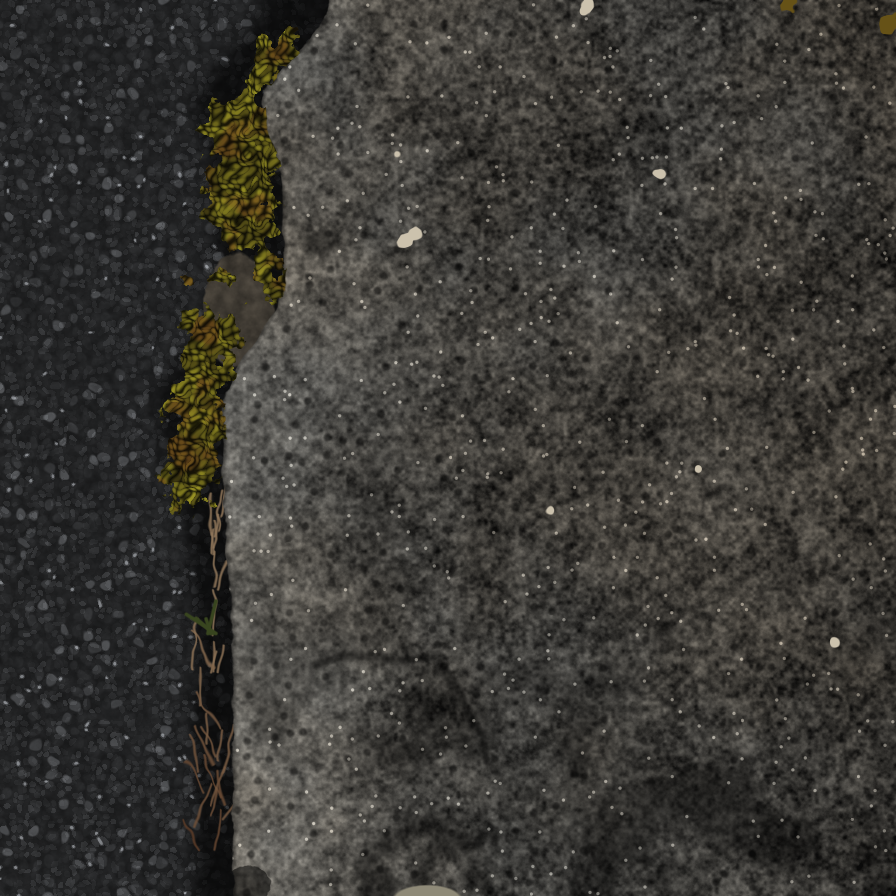
Give the GLSL for this texture, as a WebGL 1 fragment shader.

```glsl
precision highp float;
// Weathered concrete slab beside dark asphalt, with moss and dry roots in the gap.
uniform vec2 u_resolution;

float hash(vec2 p) {
  vec3 q = fract(p.xyx * 0.1031);
  q += dot(q, q.yzx + 33.33);
  return fract((q.x + q.y) * q.z);
}

vec2 hash2(vec2 p) { return vec2(hash(p), hash(p + 57.3)); }

float noise(vec2 p) {
  vec2 i = floor(p), f = fract(p), e = vec2(1, 0);
  f = f * f * (3.0 - 2.0 * f);
  return mix(mix(hash(i), hash(i + e), f.x), mix(hash(i + e.yx), hash(i + e.xx), f.x), f.y);
}

float fbm(vec2 p) {
  float sum = 0.0, amp = 0.53;
  for (int i = 0; i < 4; i++) {
    sum += amp * noise(p);
    p = mat2(1.6, 1.2, -1.2, 1.6) * p + 7.1;
    amp *= 0.5;
  }
  return sum;
}

// Nearest scattered cell: x = distance, y = random id
vec2 cells(vec2 p) {
  vec2 best = vec2(9, 0);
  for (int y = -1; y <= 1; y++)
    for (int x = -1; x <= 1; x++) {
      vec2 c = floor(p) + vec2(x, y);
      float d = length(c + 0.15 + 0.7 * hash2(c) - p);
      if (d < best.x) best = vec2(d, hash(c + 19.7));
    }
  return best;
}

float segment(vec2 p, vec2 a, vec2 b) {
  vec2 ab = b - a;
  return length(p - a - ab * clamp(dot(p - a, ab) / dot(ab, ab), 0.0, 1.0));
}

// Soft-edged mask of everything nearer than r
float fill(float d, float r) { return 1.0 - smoothstep(r - 0.0012, r + 0.0012, d); }

float slabEdge(float y) {
  return 0.26 - 0.012 * smoothstep(0.25, 0.5, y) + 0.068 * smoothstep(0.54, 0.69, y)
    - 0.024 * smoothstep(0.78, 0.88, y) + 0.075 * smoothstep(0.88, 1.0, y);
}

vec3 asphalt(vec2 p) {
  vec2 q = p + 0.006 * vec2(noise(p * 90.0), noise(p * 90.0 + 31.0));
  vec2 big = cells(q * 62.0), small = cells(q * 135.0);
  float tone = 0.085 + 0.075 * fbm(p * 130.0) + 0.09 * small.y * small.y * fill(small.x, 0.45);
  tone += (0.02 + 0.17 * pow(big.y, 5.0)) * (1.0 - smoothstep(0.25, 0.42, big.x));
  tone += 0.3 * step(0.975, small.y) * (1.0 - smoothstep(0.15, 0.35, small.x));
  return tone * vec3(0.98, 1.0, 1.03);
}

vec3 concrete(vec2 p, float inset) {
  float tone = 0.255 + 0.12 * exp(-inset / 0.07) + 0.06 * (1.0 - smoothstep(0.2, 0.6, p.x)) * (1.0 - p.y);
  tone += 0.14 * fbm(p * 6.0 + 3.0) + 0.16 * fbm(p * 24.0) - 0.15 - 0.04 * smoothstep(0.5, 1.0, p.x);
  tone += 0.34 * fbm(p * 125.0) + 0.14 * noise(p * 260.0) - 0.24;
  // Worn stains, heaviest toward the bottom
  float stain = smoothstep(0.5, 0.68, fbm(p * 17.0 + 11.0)) * (1.0 - smoothstep(0.05, 0.45, p.y));
  stain += 0.7 * exp(-pow(length((p - vec2(0.69, 0.09)) * vec2(10, 14)), 2.0));
  stain += 0.4 * exp(-pow(length((p - vec2(0.42, 0.42)) * vec2(28, 8)), 2.0));
  tone *= 1.0 - 0.42 * min(stain, 1.0);
  // Scratches and a shallow hollow
  vec2 w = p + 0.012 * (vec2(noise(p * 45.0), noise(p * 45.0 + 9.0)) - 0.5);
  float scratch = min(segment(w, vec2(0.35, 0.26), vec2(0.49, 0.272)), segment(w, vec2(0.49, 0.272), vec2(0.55, 0.14)));
  tone *= 0.6 + 0.4 * smoothstep(0.001, 0.008, scratch);
  tone *= 0.58 + 0.42 * smoothstep(0.012, 0.028, length((w - vec2(0.361, 0.729)) * vec2(1, 1.35)));
  // Dark pits and pale sand grains
  vec2 pit = cells(p * 48.0), sand = cells(p * 115.0);
  tone *= 1.0 - 0.45 * step(0.82, pit.y) * (1.0 - smoothstep(0.1, 0.3, pit.x));
  tone += 0.35 * step(0.94, sand.y) * (1.0 - smoothstep(0.12, 0.3, sand.x));
  float brown = 0.5 * smoothstep(0.35, 0.7, fbm(p * 4.0 + 20.0)) + 0.25 * smoothstep(0.5, 1.0, p.x);
  return max(tone, 0.04) * mix(vec3(1.01, 1.0, 0.96), vec3(1.06, 0.98, 0.86), brown);
}

float chip(vec2 p, float x, float y, float r) {
  return fill(length(p - vec2(x, y)) + r * (noise(p * 140.0) - 0.5), r);
}

void main() {
  vec2 p = gl_FragCoord.xy / u_resolution;
  float rough = 0.008 * (fbm(p * 55.0) - 0.5), edge = slabEdge(p.y), inset = p.x - edge + rough;
  vec3 col = asphalt(p);

  // Shadowed gap with a bare stone
  float gap = edge - 0.04 - 0.03 * smoothstep(0.4, 0.55, p.y);
  col *= 1.0 - 0.6 * smoothstep(gap - 0.02, gap + 0.015, p.x + rough * 2.0);
  float stone = fill(length((p - vec2(0.266, 0.652)) * vec2(1, 0.62)) + rough, 0.039);
  col = mix(col, vec3(0.25, 0.23, 0.2) * (0.65 + 0.7 * fbm(p * 90.0)), stone);

  // Dry roots: a tangle below, thin strands above
  for (int i = 0; i < 32; i++) {
    float k = float(i), thin = step(22.0, k);
    vec2 r = hash2(vec2(k, 4)), s = hash2(vec2(k, 9));
    vec2 a = mix(vec2(0.216, 0.04) + r * vec2(0.036, 0.23), vec2(0.235, 0.27) + r * vec2(0.012, 0.16), thin);
    vec2 b = a + vec2((s.x - 0.5) * mix(0.055, 0.02, thin), 0.02 + 0.035 * s.y);
    float d = segment(p + 0.006 * (noise(p * 70.0 + k) - 0.5), a, b);
    vec3 root = mix(vec3(0.3, 0.17, 0.1), vec3(0.56, 0.46, 0.35), min(a.y * 3.0 + s.x * 0.3, 1.0));
    col = mix(col, root, 0.85 * fill(d, 0.0013));
  }

  // Slab with a darkened lip and corner
  vec3 slab = concrete(p, max(inset, 0.0)) * mix(0.65, 1.0, smoothstep(0.0, 0.006, inset));
  slab *= 1.0 - 0.55 * fill(length(p - vec2(0.275, 0.012)) + rough * 2.0, 0.024);
  col = mix(col, slab, smoothstep(-0.0012, 0.0012, inset));

  // Moss clumps
  float moss = segment(p, vec2(0.318, 0.953), vec2(0.275, 0.89)) - 0.013;
  moss = min(moss, segment(p, vec2(0.268, 0.865), vec2(0.274, 0.75)) - 0.036);
  moss = min(moss, segment(p, vec2(0.29, 0.75), vec2(0.303, 0.68)) - 0.014);
  moss = min(moss, segment(p, vec2(0.2, 0.686), vec2(0.245, 0.69)) - 0.005);
  moss = min(moss, segment(p, vec2(0.236, 0.63), vec2(0.209, 0.46)) - 0.027);
  moss = max(moss + 0.055 * (fbm(p * 62.0 + 5.0) - 0.5), inset - 0.004);
  vec2 leaf = cells(p * 125.0 + 2.0 * noise(p * 80.0));
  vec3 green = mix(vec3(0.17, 0.15, 0.05), vec3(0.5, 0.48, 0.12), leaf.y * 0.6 + 0.45 * noise(p * 45.0));
  green = mix(green, vec3(0.36, 0.22, 0.09), 0.6 * smoothstep(0.5, 0.75, fbm(p * 35.0 + 8.0)));
  col = mix(col, green * (1.2 - 0.95 * smoothstep(0.15, 0.75, leaf.x)), fill(moss, 0.0));

  // Grass blades
  for (int i = 0; i < 4; i++) {
    float k = float(i);
    float d = segment(p, vec2(0.241 - 0.003 * k, 0.293), vec2(0.208 + 0.011 * k, 0.385 - 0.08 * hash(vec2(k, 2))));
    col = mix(col, vec3(0.22, 0.27, 0.12), fill(d, 0.002));
  }

  // Pale chips, a pebble and small leaves
  float pale = chip(p, 0.451, 0.731, 0.008) + chip(p, 0.463, 0.739, 0.006) + chip(p, 0.738, 0.805, 0.007)
    + chip(p, 0.654, 0.993, 0.008) + chip(p, 0.615, 0.43, 0.005) + chip(p, 0.932, 0.283, 0.005)
    + chip(p, 0.78, 0.476, 0.004) + chip(p, 0.443, 0.828, 0.004);
  col = mix(col, vec3(0.8, 0.76, 0.68), min(pale, 1.0));
  col = mix(col, vec3(0.56, 0.54, 0.47), fill(length((p - vec2(0.477, -0.004)) * vec2(0.42, 1)), 0.016));
  col = mix(col, vec3(0.4, 0.32, 0.09), chip(p, 0.88, 0.995, 0.008) + chip(p, 0.993, 0.975, 0.011));
  gl_FragColor = vec4(col, 1);
}
```
